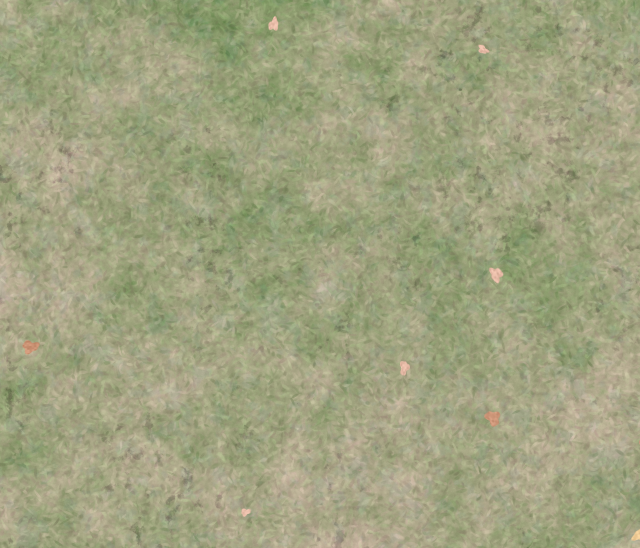
Write a WebGL 1 fragment shader that draws this texture.

```glsl
precision highp float;
// Worn lawn seen from above: short matted grass, dry patches and a few fallen leaves.
uniform vec2 u_resolution;

vec4 hash4(vec2 p) {
  vec4 q = fract(p.xyxy * vec4(0.1031, 0.1030, 0.0973, 0.1099));
  q += dot(q, q.wzxy + 33.33);
  return fract((q.xxyz + q.yzzw) * q.zywx);
}

float noise(vec2 p) {
  vec2 i = floor(p), f = fract(p);
  f = f * f * (3.0 - 2.0 * f);
  float low = mix(hash4(i).x, hash4(i + vec2(1.0, 0.0)).x, f.x);
  float high = mix(hash4(i + vec2(0.0, 1.0)).x, hash4(i + 1.0).x, f.x);
  return mix(low, high, f.y);
}

float fbm(vec2 p) {
  float sum = 0.0, weight = 0.5;
  for (int i = 0; i < 4; i++) {
    sum += weight * noise(p);
    p = mat2(0.8, 0.6, -0.6, 0.8) * p * 2.1 + 17.3;
    weight *= 0.5;
  }
  return sum / 0.9375;
}

vec2 rotate(vec2 p, float a) {
  float c = cos(a), s = sin(a);
  return vec2(c * p.x + s * p.y, c * p.y - s * p.x);
}

// Overlapping soft blades; returns their lightness and dryness.
vec2 grassBlades(vec2 p) {
  vec2 tone = vec2(0.0);
  float lean = 5.0 * noise(p * 6.0 + 41.0);
  for (int layer = 0; layer < 4; layer++) {
    float k = float(layer);
    vec2 q = rotate(p, k * 0.7) / 0.0165 + 150.0 + k * 37.4;
    for (int j = 0; j < 9; j++) {
      float n = float(j);
      vec2 cell = floor(q) + vec2(mod(n, 3.0), floor(n / 3.0)) - 1.0;
      vec4 h = hash4(cell);
      vec4 g = hash4(cell + 71.7);
      vec2 d = rotate(q - cell - h.xy, lean - k * 0.7 + (h.z - 0.5) * 2.8);
      d.y += 0.3 * (g.x - 0.5) * d.x * d.x;
      d /= vec2(mix(0.35, 0.9, g.y), mix(0.17, 0.34, g.z));
      float cover = 1.0 - smoothstep(0.35, 1.0, length(d));
      tone = mix(tone, vec2(h.w, g.w) * 4.4 - 2.2, cover * 0.72);
    }
  }
  return tone;
}

// Sparse lobed leaves laid over the turf.
vec3 addLeaves(vec3 color, vec2 p) {
  float pixel = 1.0 / u_resolution.y;
  vec2 q = p / 0.23 + 5.3;
  for (int j = 0; j < 9; j++) {
    float n = float(j);
    vec2 cell = floor(q) + vec2(mod(n, 3.0), floor(n / 3.0)) - 1.0;
    vec4 h = hash4(cell + 9.0);
    vec4 g = hash4(cell + 53.0);
    vec2 d = rotate((q - cell - 0.1 - 0.8 * h.xy) * 0.23, h.z * 6.28);
    d.y *= mix(1.1, 1.7, g.x);
    float a = atan(d.y, d.x + 0.00001);
    float lobes = 1.0 + 0.2 * cos(3.0 * a + g.y * 6.28) + 0.12 * cos(5.0 * a + g.z * 6.28);
    float edge = length(d) - mix(0.008, 0.0155, g.w) * lobes;
    vec3 leaf = mix(vec3(0.90, 0.73, 0.65), vec3(0.79, 0.57, 0.45), smoothstep(0.5, 0.8, g.y));
    leaf = mix(leaf, vec3(0.93, 0.79, 0.58), step(0.75, g.z));
    leaf += 0.13 * (noise(d * 230.0 + cell * 7.0) - 0.5);
    float present = step(h.w, 0.5);
    color = mix(color, leaf, present * (1.0 - smoothstep(-pixel, 1.3 * pixel, edge)));
  }
  return color;
}

void main() {
  vec2 p = gl_FragCoord.xy / u_resolution.y;

  // Broad worn areas, ragged tufts and blurred grain.
  float worn = 5.2 * (fbm(p * 4.0 + 12.0) - 0.5) + 1.1 * (0.5 - p.y);
  float tufts = 4.5 * (fbm(p * 17.0 + 60.0) - 0.5);
  float clumps = 4.0 * (fbm(p * 42.0 + 25.0) - 0.5);
  float grain = fbm(p * 125.0 + 90.0) - 0.5;
  vec2 blades = grassBlades(p);

  float light = 0.72 * blades.x + 0.42 * worn + 0.5 * tufts + 0.45 * clumps + 2.2 * grain;
  float dry = 0.62 * blades.y + 0.85 * worn + 0.75 * tufts + 0.3 * clumps;
  vec3 color = vec3(0.631, 0.639, 0.498);
  color += light * vec3(0.052, 0.052, 0.047);
  color += dry * vec3(0.029, -0.004, 0.023);

  // Cool tint on some blades, and rare shaded gaps between tufts.
  float cool = smoothstep(0.52, 0.72, fbm(p * 50.0 + 8.0));
  color += vec3(-0.018, 0.0, 0.018) * cool;
  float gap = smoothstep(0.62, 0.8, fbm(p * 55.0 + 31.0)) * smoothstep(0.45, 0.65, fbm(p * 8.0 + 3.0));
  color -= vec3(0.11, 0.12, 0.09) * gap;

  gl_FragColor = vec4(addLeaves(color, p), 1.0);
}
```
